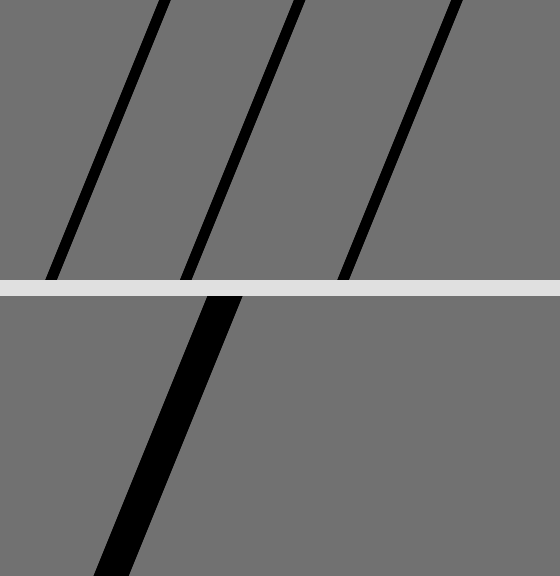
Top: the whole. Bottom: its middle third, enlarged.
A Shadertoy shader for this pattern:

```glsl
// Distance to an endless slanted line crossing mid-height at centerX
float slantedLine(vec2 p, float centerX) {
    float slope = 0.407;
    return abs(p.x - centerX - slope * (p.y - 0.5)) / sqrt(1.0 + slope * slope);
}

void mainImage(out vec4 fragColor, in vec2 fragCoord) {
    vec2 p = fragCoord / iResolution.y;
    float pixel = 1.0 / iResolution.y;

    // Three parallel stripes, with the gap widening to the right
    float nearest = 1e3;
    for (int i = -1; i <= 1; i++) {
        float k = float(i);
        float centerX = 0.8667 + 0.5215 * k + 0.0405 * k * k;
        nearest = min(nearest, slantedLine(p, centerX));
    }

    // Black stripes on flat grey
    float ground = smoothstep(-0.5 * pixel, 0.5 * pixel, nearest - 0.0195);
    fragColor = vec4(vec3(0.443 * ground), 1.0);
}
```
